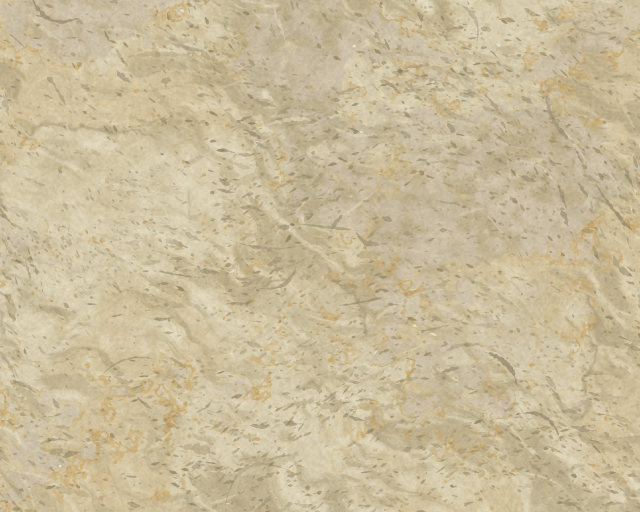
Reproduce this texture procedurally as a WebGL 2 fragment shader.

```glsl
#version 300 es
precision highp float;
uniform vec2 u_resolution;
out vec4 fragColor;

const vec3 CREAM = vec3(0.824, 0.762, 0.618);
const vec3 PALE = vec3(0.842, 0.802, 0.682);
const vec3 TAUPE = vec3(0.728, 0.672, 0.535);
const vec3 MAUVE = vec3(0.780, 0.728, 0.640);
const vec3 OCHRE = vec3(0.765, 0.625, 0.375);
const vec3 OLIVE = vec3(0.570, 0.510, 0.365);
const vec3 GREY = vec3(0.610, 0.565, 0.450);
const vec3 CHALK = vec3(0.900, 0.880, 0.800);
const float MAIN_ANGLE = -0.50;
const float ANGLE_SWING = 1.8;
const float ANGLE_JITTER = 1.3;
const float NODULE_CELL = 0.46;
const float NODULE_SHARE = 0.55;
const float GRAIN = 0.075;

float hash(vec2 p) {
    return fract(sin(dot(p, vec2(127.1, 311.7))) * 43758.5);
}

float noise(vec2 p) {
    vec2 i = floor(p), f = fract(p);
    f = f * f * (3.0 - 2.0 * f);
    return mix(mix(hash(i), hash(i + vec2(1, 0)), f.x),
               mix(hash(i + vec2(0, 1)), hash(i + vec2(1, 1)), f.x), f.y);
}

float fbm(vec2 p) {
    float sum = 0.0, weight = 0.5;
    for (int i = 0; i < 5; i++) {
        sum += weight * noise(p);
        p = mat2(1.6, 1.2, -1.2, 1.6) * p + 7.3;
        weight *= 0.55;
    }
    return sum / 1.055;
}

vec2 toFrame(vec2 v, float angle) {
    float c = cos(angle), s = sin(angle);
    return vec2(c * v.x + s * v.y, c * v.y - s * v.x);
}

// Direction of the sediment, turning upwards near the lower edge
float flowAngle(vec2 p) {
    return MAIN_ANGLE + ANGLE_SWING * (noise(p * 1.7 + 3.0) - 0.5)
         + 0.7 * (1.0 - smoothstep(0.1, 0.5, p.y));
}

// Scattered tapered fragments; size holds half length and half width
float shards(vec2 p, float cell, float share, vec2 size, float bend, float seed) {
    float soft = 0.7 / u_resolution.y, cover = 0.0;
    float ragged = noise(p * 170.0 + seed) - 0.5;
    vec2 base = floor(p / cell);
    for (int y = -1; y <= 1; y++)
    for (int x = -1; x <= 1; x++) {
        vec2 id = base + vec2(x, y), key = id + seed;
        vec2 centre = (id + vec2(hash(key), hash(key + 19.7))) * cell;
        float crowd = mix(0.5, 1.4, smoothstep(0.3, 0.7, noise(centre * 8.0 + 11.0)));
        if (hash(key + 5.3) > share * crowd) continue;
        float turn = hash(key + 41.9) - 0.5;
        vec2 q = toFrame(p - centre, flowAngle(centre) + turn * ANGLE_JITTER);
        float len = size.x * mix(0.35, 1.0, hash(key + 63.1));
        float wid = size.y * mix(0.4, 1.0, hash(key + 87.7));
        q.y += bend * (hash(key + 29.3) - 0.5) * q.x * q.x / len;
        float t = q.x / len;
        float d = abs(q.y) - wid * (1.0 - t * t) + ragged * wid * 1.2;
        float tone = mix(0.3, 1.0, hash(key + 101.3));
        cover = max(cover, tone * (1.0 - smoothstep(-soft, soft, d)));
    }
    return cover;
}

// Signed distance to large rounded nodules
float nodules(vec2 p) {
    float dist = 1.0;
    vec2 base = floor(p / NODULE_CELL);
    for (int y = -1; y <= 1; y++)
    for (int x = -1; x <= 1; x++) {
        vec2 id = base + vec2(x, y);
        if (hash(id + 2.7) > NODULE_SHARE) continue;
        vec2 centre = (id + 0.2 + 0.6 * vec2(hash(id + 8.1), hash(id + 14.9))) * NODULE_CELL;
        vec2 q = toFrame(p - centre, flowAngle(centre)) * vec2(0.85, 1.1);
        dist = min(dist, length(q) - mix(0.09, 0.19, hash(id + 33.3)));
    }
    return dist + 0.2 * (fbm(p * 6.0 + 21.0) - 0.5);
}

void main() {
    vec2 p = gl_FragCoord.xy / u_resolution.y;
    vec2 w = p + 0.28 * (vec2(fbm(p * 3.0 + 1.7), fbm(p * 3.0 + 9.2)) - 0.5);
    float body = nodules(p);
    float open = smoothstep(-0.02, 0.01, body) * 0.55 + 0.45;

    // Clouded ground with streaks along the bedding
    float streak = fbm(toFrame(w, MAIN_ANGLE) * vec2(14.0, 52.0));
    float mottle = fbm(p * 34.0 + 4.0);
    float cloud = fbm(w * 4.0 + 30.0);
    vec3 color = mix(CREAM, PALE, smoothstep(0.42, 0.58, cloud + 0.5 * (mottle - 0.5)));
    color = mix(color, PALE, 0.9 - 0.9 * open);
    float shade = fbm(w * 6.0 + 110.0) + 0.55 * (streak - 0.5);
    color = mix(color, TAUPE, 0.75 * open * smoothstep(0.52, 0.72, shade));
    color = mix(color, TAUPE, 0.50 * open * smoothstep(0.56, 0.70, streak));
    color = mix(color, CHALK, 0.35 * smoothstep(0.58, 0.74, 1.0 - streak));

    // Mauve pools edged with ochre stains
    float pool = fbm(w * vec2(3.2, 5.5) + 52.0) + 0.3 * (mottle - 0.5);
    color = mix(color, mix(TAUPE, MAUVE, smoothstep(0.3, 0.6, mottle)), 0.75 * open * smoothstep(0.58, 0.66, pool));
    float patchy = smoothstep(0.40, 0.62, 0.5 * fbm(p * 9.0 + 70.0) + 0.5 * mottle);
    float edge = 1.0 - smoothstep(0.0, 0.035, abs(pool - 0.59));
    float vein = 1.0 - smoothstep(0.0, 0.022, abs(fbm(w * 5.5 + 90.0) - 0.5));
    float rim = 1.0 - smoothstep(0.0, 0.008, abs(body));
    color = mix(color, OCHRE, patchy * (0.65 * edge + 0.30 * vein));
    color = mix(color, GREY, 0.45 * rim * smoothstep(0.5, 0.65, noise(p * 13.0)));

    // Shell slivers, chips and specks
    color = mix(color, TAUPE, 0.85 * open * shards(p, 0.085, 0.55, vec2(0.070, 0.010), 0.5, 3.0));
    color = mix(color, PALE, 0.90 * shards(p, 0.07, 0.55, vec2(0.065, 0.004), 0.6, 17.0));
    color = mix(color, GREY, 0.85 * shards(p, 0.13, 0.30, vec2(0.075, 0.0045), 1.3, 31.0));
    color = mix(color, GREY, 0.75 * open * shards(p, 0.040, 0.38, vec2(0.023, 0.005), 0.3, 47.0));
    color = mix(color, OLIVE, 0.75 * open * shards(p, 0.022, 0.36, vec2(0.011, 0.0034), 0.0, 59.0));
    color = mix(color, OLIVE, 0.55 * shards(p, 0.012, 0.30, vec2(0.006, 0.0025), 0.0, 67.0));
    color = mix(color, OCHRE, 0.75 * shards(p, 0.025, 0.22, vec2(0.006, 0.0035), 0.0, 73.0));
    color = mix(color, CHALK, shards(p, 0.06, 0.15, vec2(0.008, 0.003), 0.0, 83.0));

    // Fine mineral grain
    float grain = 0.6 * noise(p * 260.0) + 0.4 * noise(p * 120.0 + 6.0) - 0.5;
    fragColor = vec4(color + GRAIN * grain + 0.05 * (mottle - 0.5), 1.0);
}
```
